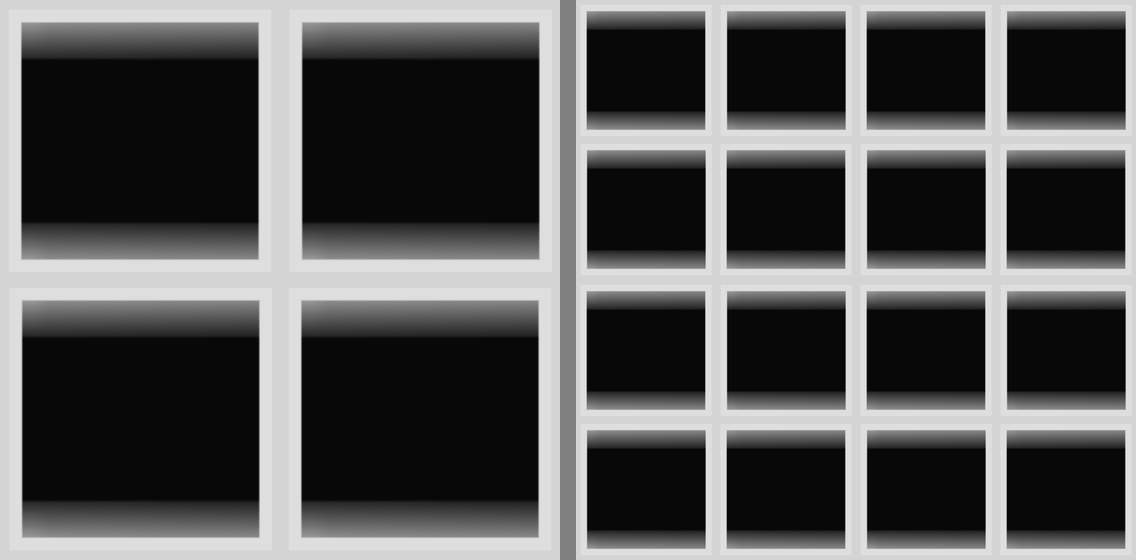
Left: one tile. Right: repeated 2 by 2.
This pattern is drawn by a Shadertoy shader. Its source:

```glsl
// Two by two grid of pale square frames around black panels with shaded top and bottom bands
#define REPEATS 2.0        // cells across and down
#define FRAME_HALF 0.469   // half width of the pale frame, in cells
#define PANEL_HALF 0.4235  // half width of the dark panel
#define PANEL_BLUR 0.0045  // softness of the panel rim
#define BAND_HEIGHT 0.131  // height of each shaded band
#define DRIFT vec2(0.0026, 0.0035) // small placement offset between cells
#define GROOVE_GRAY 0.831
#define FRAME_GRAY 0.871
#define PANEL_GRAY 0.032
#define BAND_DARK 0.14     // band tone at its inner end
#define BAND_LIGHT 0.555   // band tone at the panel rim

float squareDistance(vec2 p, float halfSize) {
    vec2 d = abs(p) - halfSize;
    return max(d.x, d.y);
}

// Alternating offsets keep the cells slightly out of line
vec2 cellDrift(vec2 id) {
    float even = 1.0 - mod(id.x + id.y, 2.0);
    float row = 1.0 - 2.0 * mod(id.y, 2.0);
    return DRIFT * vec2(even, row);
}

float panelShade(vec2 p, float pixel) {
    float depth = PANEL_HALF - abs(p.y);
    float rise = clamp(1.0 - depth / BAND_HEIGHT, 0.0, 1.0);
    float tone = mix(BAND_DARK, BAND_LIGHT, rise);

    // Faint light at the left corners, slight fall-off to the right
    float fromLeft = p.x + PANEL_HALF;
    float corner = 1.0 - smoothstep(0.02, 0.11, fromLeft);
    tone += 0.045 * corner * rise - 0.025 * fromLeft;

    float soft = max(0.007, pixel);
    float band = 1.0 - smoothstep(-soft, soft, depth - BAND_HEIGHT);
    return mix(PANEL_GRAY, tone, band);
}

void mainImage(out vec4 fragColor, in vec2 fragCoord) {
    vec2 grid = fragCoord / iResolution.xy * REPEATS;
    float pixel = REPEATS / min(iResolution.x, iResolution.y);
    vec2 id = mod(floor(grid), REPEATS);
    vec2 p = fract(grid) - 0.5 - cellDrift(id);

    // Frame over groove
    float frameEdge = squareDistance(p, FRAME_HALF);
    float frame = 1.0 - smoothstep(-0.5 * pixel, 0.5 * pixel, frameEdge);
    float gray = mix(GROOVE_GRAY, FRAME_GRAY, frame);

    // Panel with a soft rim
    float rim = max(PANEL_BLUR, 0.6 * pixel);
    float panel = 1.0 - smoothstep(-rim, rim, squareDistance(p, PANEL_HALF));
    gray = mix(gray, panelShade(p, pixel), panel);

    fragColor = vec4(vec3(gray), 1.0);
}
```
